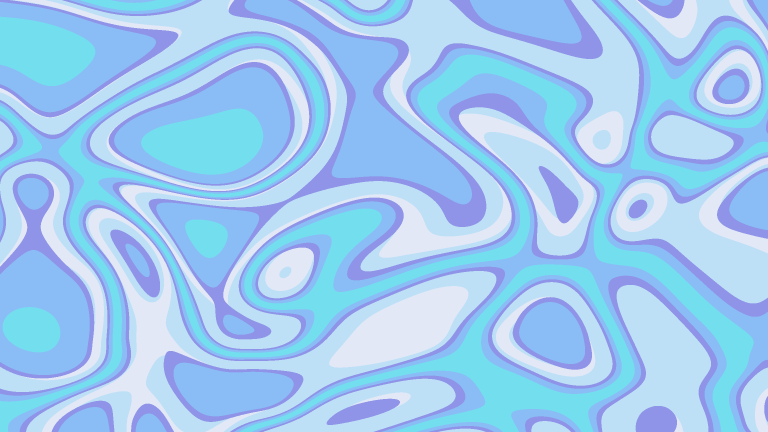
A WebGL 1 fragment shader for this pattern:

```glsl
precision highp float;
// Marbled pastel contour bands from a warped, smooth noise field.

uniform vec2 u_resolution;

const vec3 CYAN     = vec3(0.45, 0.87, 0.935);
const vec3 BLUE     = vec3(0.54, 0.74, 0.96);
const vec3 PURPLE   = vec3(0.56, 0.58, 0.91);
const vec3 ICE      = vec3(0.745, 0.88, 0.965);
const vec3 LAVENDER = vec3(0.89, 0.91, 0.965);

const vec2 FIELD_SCALE = vec2(2.7, 3.7);  // cells per canvas height
const float NOISE_SPREAD = 0.216;         // standard deviation of one noise layer
const int SAMPLES = 3;                    // antialiasing samples per axis

float hash(vec2 cell) {
  return fract(sin(dot(cell, vec2(127.1, 311.7))) * 43758.5453);
}

// Contribution of one lattice corner: a random unit gradient dotted with the offset.
float cornerRamp(vec2 cell, vec2 offset) {
  float angle = 6.28318 * hash(cell);
  return dot(vec2(cos(angle), sin(angle)), offset);
}

float gradientNoise(vec2 p) {
  vec2 cell = floor(p);
  vec2 f = p - cell;
  vec2 blend = f * f * f * (f * (f * 6.0 - 15.0) + 10.0);
  vec2 e = vec2(1.0, 0.0);
  float low = mix(cornerRamp(cell, f), cornerRamp(cell + e.xy, f - e.xy), blend.x);
  float high = mix(cornerRamp(cell + e.yx, f - e.yx),
                   cornerRamp(cell + e.xx, f - e.xx), blend.x);
  return mix(low, high, blend.y);
}

vec2 rotate(vec2 p, float angle) {
  float c = cos(angle);
  float s = sin(angle);
  return vec2(c * p.x - s * p.y, s * p.x + c * p.y);
}

// Slow displacement that bends the contours.
vec2 warp(vec2 p, float frequency, float amount) {
  vec2 q = p * frequency;
  return p + amount * vec2(gradientNoise(q + 17.3), gradientNoise(q + 41.7));
}

// Two crossed noise layers, scaled to unit deviation.
float field(vec2 p) {
  float layers = gradientNoise(p + 5.2) + gradientNoise(rotate(p, 0.65) + 23.6);
  return layers / (NOISE_SPREAD * 1.414);
}

// Bands by distance from the zero contour; drift moves the lavender streaks.
vec3 bandColor(float level, float drift) {
  float streak = level + drift;
  if (level < 0.18) return CYAN;
  if (level < 0.34) return BLUE;
  if (level < 0.45) return PURPLE;
  if (level < 1.04) return (streak > 0.77 && streak < 1.12) ? LAVENDER : ICE;
  if (level < 1.22) return PURPLE;
  if (level < 2.10) return BLUE;
  return CYAN;
}

vec3 marble(vec2 uv) {
  vec2 p = warp(uv * FIELD_SCALE, 0.6, 0.8);
  float drift = 0.3 * gradientNoise(p * 0.7 + 71.9) / NOISE_SPREAD;
  return bandColor(abs(field(p)), drift);
}

void main() {
  // Average a grid of samples inside the pixel for smooth edges.
  vec3 total = vec3(0.0);
  for (int y = 0; y < SAMPLES; y++) {
    for (int x = 0; x < SAMPLES; x++) {
      vec2 jitter = (vec2(float(x), float(y)) + 0.5) / float(SAMPLES) - 0.5;
      total += marble((gl_FragCoord.xy + jitter) / u_resolution.y);
    }
  }
  gl_FragColor = vec4(total / float(SAMPLES * SAMPLES), 1.0);
}
```
